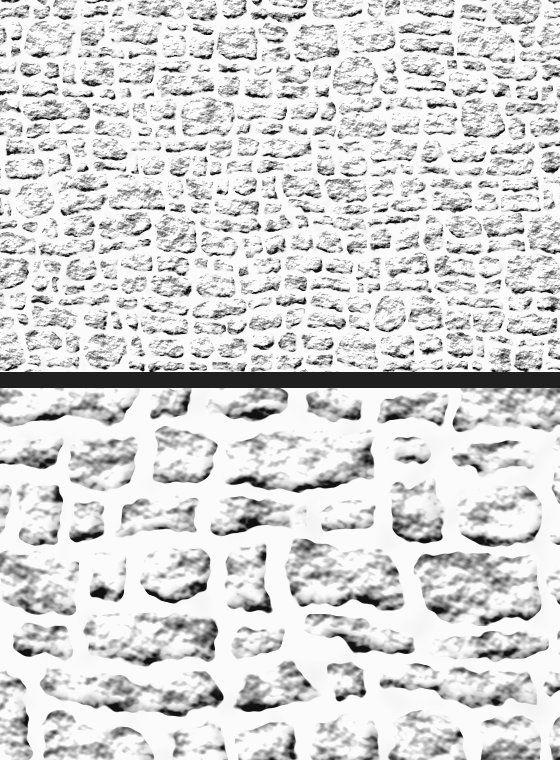
Top, the full canvas; bottom, a detail of the centre.
Reproduce this texture map procedurally as a Shadertoy shader.

```glsl
#define BAND 0.105        // height of a course pair
#define PITCH 0.14        // mean width of a column
#define JITTER 0.7        // irregularity of column widths
#define SINGLE 0.28       // share of full-height stones
#define JOINT 0.0055      // half width of the mortar joint
#define ROUGH 0.0075      // raggedness of the outlines
#define GRAIN vec2(24.0, 34.0)
#define LIGHT_STEP vec2(0.0018, -0.0042)
#define TONE 0.085        // mean ink on a stone face
#define RELIEF 0.6        // strength of the embossed grain
#define RIM 0.62          // ink on the shaded lower edges
#define PAPER 0.985

struct Stone { vec2 center, halfSize, key; };

float hash(vec2 p) {
    vec3 q = fract(vec3(p.xyx) * 0.1031);
    q += dot(q, q.yzx + 33.33);
    return fract((q.x + q.y) * q.z);
}

vec2 gradientAt(vec2 cell) {
    float angle = 6.2832 * hash(cell);
    return vec2(cos(angle), sin(angle));
}

float noise(vec2 p) {
    vec2 i = floor(p), f = p - i;
    vec2 u = f * f * f * (f * (f * 6.0 - 15.0) + 10.0);
    vec2 e = vec2(1.0, 0.0);
    float low = mix(dot(gradientAt(i), f), dot(gradientAt(i + e), f - e), u.x);
    float high = mix(dot(gradientAt(i + e.yx), f - e.yx),
                     dot(gradientAt(i + e.xx), f - e.xx), u.x);
    return mix(low, high, u.y);
}

float fbm(vec2 p) {
    float sum = 0.0, amp = 1.0;
    for (int i = 0; i < 4; i++) {
        sum += amp * noise(p);
        p = mat2(1.96, 0.4, -0.4, 1.96) * p + 17.3;
        amp *= 0.65;
    }
    return sum;
}

float columnEdge(float i, float band) {
    return i + JITTER * (hash(vec2(i, band) + 71.0) - 0.5);
}

// Keeps the side of a random cut that holds x; returns 1 for the upper side
float cutSpan(float x, float seed, inout float lo, inout float hi) {
    float cut = mix(lo, hi, 0.3 + 0.4 * seed);
    float upper = step(cut, x);
    lo = mix(lo, cut, upper);
    hi = mix(cut, hi, upper);
    return upper;
}

// Courses are divided into columns, then into one to four stones
Stone findStone(vec2 p) {
    float band = floor(p.y / BAND) + 20.0;
    float shift = 40.0 + 7.0 * hash(vec2(band, 3.0));
    float x = p.x / PITCH + shift;
    float i = floor(x);
    if (x < columnEdge(i, band)) i -= 1.0;
    else if (x >= columnEdge(i + 1.0, band)) i += 1.0;

    vec2 key = vec2(i, band) * 4.0;
    vec2 lo = vec2((columnEdge(i, band) - shift) * PITCH, (band - 20.0) * BAND);
    vec2 hi = vec2((columnEdge(i + 1.0, band) - shift) * PITCH, lo.y + BAND);
    float width = hi.x - lo.x;
    if (hash(key + 5.0) > SINGLE || width > 0.17) {
        key.y += 1.0 + cutSpan(p.y, hash(key + 11.0), lo.y, hi.y);
        if (width > 0.07 && hash(key + 23.0) < 0.2 + 6.0 * (width - 0.07))
            key.x += 1.0 + cutSpan(p.x, hash(key + 37.0), lo.x, hi.x);
    }
    float joint = JOINT + 0.003 * hash(key + 41.0);
    return Stone(0.5 * (lo + hi), max(0.5 * (hi - lo) - joint, 0.002), key);
}

// Tilted, tapered box with rounded corners
float stoneDistance(vec2 p, Stone s) {
    vec2 q = p - s.center;
    q.y += q.x * 0.12 * (hash(s.key + 53.0) - 0.5);
    q.x *= 1.0 + 5.0 * q.y * (hash(s.key + 59.0) - 0.3);
    float radius = min(s.halfSize.x, s.halfSize.y) * mix(0.3, 0.95, hash(s.key + 61.0));
    vec2 d = abs(q) - s.halfSize + radius;
    return length(max(d, 0.0)) + min(max(d.x, d.y), 0.0) - radius;
}

void mainImage(out vec4 fragColor, in vec2 fragCoord) {
    float pixel = 1.0 / iResolution.y;
    vec2 uv = fragCoord * pixel;

    // Uneven courses
    vec2 p = uv + 0.03 * vec2(noise(uv * 3.0 + 9.0), noise(uv * vec2(4.0, 3.0) + 31.0));
    Stone stone = findStone(p);

    // Ragged outline
    vec2 wobble = vec2(noise(uv * 19.0 + 50.0), noise(uv * 19.0 + 80.0));
    vec2 q = p + 0.012 * wobble;
    float d = stoneDistance(q, stone) + ROUGH * noise(uv * 42.0)
            + 0.5 * ROUGH * noise(uv * 95.0);
    float inside = 1.0 - smoothstep(-pixel, pixel, d);

    // Pitted face lit from the upper left
    vec2 offset = 7.0 * stone.key;
    float grain = fbm(uv * GRAIN + offset);
    float slope = grain - fbm((uv + LIGHT_STEP) * GRAIN + offset);
    float ink = TONE + 0.12 * (hash(stone.key + 67.0) - 0.5)
              + 0.5 * grain + RELIEF * slope;

    // Shaded lower edge and faint contour
    float facing = (stoneDistance(q + LIGHT_STEP, stone) - stoneDistance(q, stone))
                 / length(LIGHT_STEP);
    float shade = smoothstep(-0.012, -0.002, d) * max(facing, 0.0);
    ink = max(ink, 0.0) + RIM * shade * clamp(0.75 + 1.1 * grain, 0.0, 1.4);
    ink += 0.16 * smoothstep(-0.007, -0.001, d) * smoothstep(-0.2, 0.4, grain);

    // Mortar with weak stains
    float stain = 0.07 * max(noise(uv * 30.0 + 120.0) - 0.15, 0.0);
    float value = PAPER - mix(stain, clamp(ink, 0.0, 0.92), inside);
    fragColor = vec4(vec3(value), 1.0);
}
```
